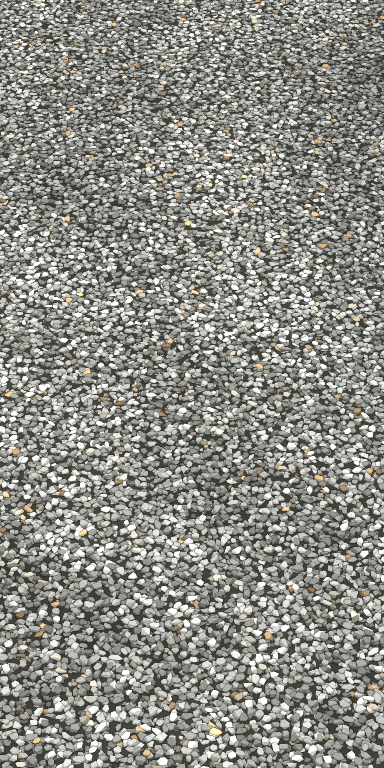
A Shadertoy shader for this texture:

```glsl
// Crushed grey gravel seen at a slant, finer and flatter toward the top.
// Three layers of jittered convex polygons are painted far to near, each
// stone with a contact shadow, two facets, a dark lower rim and grain.

vec3 hash3(vec2 p) {
    vec3 q = fract(p.xyx * vec3(0.1031, 0.1030, 0.0973));
    q += dot(q, q.yxz + 33.33);
    return fract((q.xxy + q.yzz) * q.zyx);
}

vec2 direction(float angle) {
    return vec2(cos(angle), sin(angle));
}

float cornerSlope(vec2 corner, vec2 offset) {
    return dot(direction(6.2832 * hash3(corner).x), offset);
}

float gradientNoise(vec2 p) {
    vec2 i = floor(p), f = fract(p);
    vec2 u = f * f * f * (f * (f * 6.0 - 15.0) + 10.0);
    vec2 e = vec2(1.0, 0.0);
    float low = mix(cornerSlope(i, f), cornerSlope(i + e, f - e), u.x);
    float high = mix(cornerSlope(i + e.yx, f - e.yx), cornerSlope(i + 1.0, f - 1.0), u.x);
    return mix(low, high, u.y);
}

// Convex polygon with uneven sides
float stoneDistance(vec2 q, vec2 id) {
    float d = length(q) - 0.72;
    for (int i = 0; i < 6; i++) {
        vec2 jitter = hash3(id + float(i) * 7.31).xy;
        float angle = (float(i) + 0.7 * jitter.x) * 1.0472;
        d = max(d, dot(q, direction(angle)) - mix(0.30, 0.46, jitter.y));
    }
    return d;
}

vec3 stoneColor(float tone, float kind) {
    vec3 grey = vec3(tone, tone, tone - 0.02);
    vec3 tan_ = tone * vec3(1.08, 0.90, 0.66);
    vec3 cream = tone * vec3(1.04, 1.0, 0.91);
    return kind > 0.982 ? tan_ : kind > 0.91 ? cream : grey;
}

void paintStones(inout vec3 color, vec2 p, float seed, float soft, float level) {
    vec2 cell = floor(p);
    for (int y = 1; y >= -1; y--) {
        for (int x = -1; x <= 1; x++) {
            vec2 corner = cell + vec2(x, y);
            vec2 id = corner + seed;
            vec3 place = hash3(id);
            vec3 look = hash3(id + 51.7);
            vec3 finish = hash3(id + 113.3);

            // Turned, stretched and scaled stone space
            vec2 offset = p - corner - place.xy;
            vec2 axis = direction(3.1416 * place.z);
            vec2 q = vec2(dot(offset, axis), dot(offset, vec2(-axis.y, axis.x)));
            float stretch = mix(1.0, 1.38, look.x);
            q *= vec2(1.0 / stretch, stretch) / mix(0.76, 1.08, look.y);
            float d = stoneDistance(q, id);

            // Shadow on the stones behind
            color *= mix(0.60, 1.0, smoothstep(-0.03, 0.14, d));

            // Facets, lower rim and mineral grain
            float tone = mix(0.50, 0.98, look.z);
            float ridge = dot(offset, direction(mix(0.5, 2.6, finish.x)));
            tone += mix(-0.13, 0.04, smoothstep(-soft, soft, ridge + 0.3 * finish.y));
            tone -= 0.16 * smoothstep(-0.16, 0.0, d) * smoothstep(0.05, -0.25, offset.y);
            tone += 0.10 * gradientNoise(q * 6.0 + 19.0 * place.xy);
            vec3 stone = stoneColor(tone * level, finish.z);
            color = mix(color, stone, smoothstep(soft, -soft, d));
        }
    }
}

void mainImage(out vec4 fragColor, in vec2 fragCoord) {
    vec2 uv = fragCoord / iResolution.x;

    // Receding ground plane, measured in stone cells
    float nearness = 1.0 - 0.19 * uv.y;
    vec2 ground = vec2(33.0 * (uv.x - 0.5), 189.0) / nearness + vec2(90.0, 0.0);
    float soft = 0.6 * 34.5 / (iResolution.x * pow(nearness, 1.5));

    // Dark gaps, then fine filler and two courses of larger stones
    vec3 color = vec3(0.25, 0.25, 0.23);
    paintStones(color, ground * 1.4, 17.0, soft * 1.4, 0.82);
    paintStones(color, ground * 1.1 + 0.37, 241.0, soft * 1.1, 0.94);
    paintStones(color, ground, 523.0, soft, 1.0);

    // Broad damp patches and a slightly darker distance
    float patches = gradientNoise(uv * vec2(2.2, 3.6) + 4.3)
                  + 0.5 * gradientNoise(uv * vec2(6.0, 9.0) + 8.1);
    color *= 1.03 + 0.20 * patches - 0.06 * smoothstep(1.3, 2.0, uv.y);

    fragColor = vec4(clamp(color, 0.0, 1.0), 1.0);
}
```
